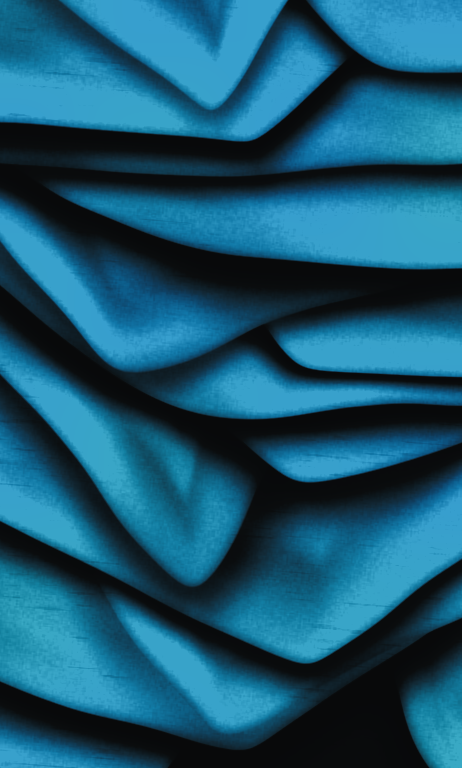
Write a Shadertoy shader that draws this texture.

```glsl
// Crumpled teal silk: overlapping sheets, each ending in a sagging rounded V hem.
// Sheets are laid from bottom to top; a hem darkens what lies below it, and its
// own cloth is lit by distance to the hem. A tone ramp and weave give the colour.

#define FOLDS 15
#define CLOTH_TONE 0.60    // tone of flat cloth
#define RIDGE_GLOW 0.34    // extra light along a hem
#define RIDGE_WIDTH 0.045
#define PLEAT_DEPTH 0.42   // contrast of soft pleats
#define WARP 0.022         // waviness of the hems
#define EDGE 0.0018        // softness of the hem outline
#define WEAVE 0.10         // strength of the thread grain
#define SLUB 0.13          // strength of the dark thick threads

// Lowest point of each hem
const vec2 VERTEX[FOLDS] = vec2[FOLDS](
    vec2(0.22, 0.00), vec2(0.53, 0.06), vec2(0.33, 0.02), vec2(0.28, 0.05),
    vec2(0.41, 0.14), vec2(0.25, 0.24), vec2(0.385, 0.37), vec2(0.25, 0.465),
    vec2(0.385, 0.53), vec2(0.15, 0.53), vec2(0.20, 0.69), vec2(0.30, 0.765),
    vec2(0.32, 0.815), vec2(0.50, 0.915), vec2(0.275, 0.86));

// Rise of the hem to the left and to the right
const vec2 RISE[FOLDS] = vec2[FOLDS](
    vec2(-0.1, 2.0), vec2(4.0, -0.8), vec2(0.33, 0.72), vec2(1.4, 0.55),
    vec2(0.45, 0.75), vec2(1.25, 1.9), vec2(0.9, 0.32), vec2(0.75, 0.12),
    vec2(1.5, -0.02), vec2(1.3, 0.36), vec2(0.55, -0.06), vec2(0.1, 0.1),
    vec2(0.08, 0.85), vec2(0.9, 0.02), vec2(0.8, 1.6));

// Corner radius, shadow reach, shadow depth
const vec3 FINISH[FOLDS] = vec3[FOLDS](
    vec3(0.03, 0.05, 0.9), vec3(0.03, 0.05, 0.9), vec3(0.02, 0.08, 1.0),
    vec3(0.03, 0.05, 0.5), vec3(0.02, 0.05, 0.95), vec3(0.03, 0.05, 0.8),
    vec3(0.03, 0.07, 0.95), vec3(0.08, 0.065, 1.0), vec3(0.02, 0.035, 1.0),
    vec3(0.04, 0.045, 0.75), vec3(0.06, 0.085, 1.0), vec3(0.10, 0.05, 0.9),
    vec3(0.015, 0.055, 1.0), vec3(0.03, 0.06, 0.9), vec3(0.015, 0.04, 0.6));

// Tone ramp: colour and the tone at which it is reached
const vec4 RAMP[7] = vec4[7](
    vec4(0.03, 0.035, 0.04, 0.0), vec4(0.04, 0.05, 0.055, 0.10),
    vec4(0.07, 0.16, 0.21, 0.25), vec4(0.06, 0.25, 0.35, 0.38),
    vec4(0.05, 0.37, 0.51, 0.52), vec4(0.07, 0.49, 0.65, 0.70),
    vec4(0.22, 0.64, 0.79, 0.92));

float hash(vec2 p) {
    vec3 q = fract(p.xyx * 0.1031);
    q += dot(q, q.yzx + 33.33);
    return fract((q.x + q.y) * q.z);
}

float noise(vec2 p) {
    vec2 cell = floor(p), f = fract(p);
    f = f * f * f * (f * (f * 6.0 - 15.0) + 10.0);
    return mix(mix(hash(cell), hash(cell + vec2(1, 0)), f.x),
               mix(hash(cell + vec2(0, 1)), hash(cell + 1.0), f.x), f.y);
}

mat2 rotation(float a) { return mat2(cos(a), sin(a), -sin(a), cos(a)); }

// Signed distance above a hem in x, direction of its slope in y
vec2 hemDistance(vec2 p, vec2 vertex, vec2 rise, float radius) {
    vec2 q = p - vertex;
    float tilt = 0.5 * (rise.y - rise.x), bend = 0.5 * (rise.x + rise.y);
    float arc = sqrt(q.x * q.x + radius * radius);
    float slope = tilt + bend * q.x / arc;
    float len = sqrt(1.0 + slope * slope);
    return vec2(q.y - tilt * q.x - bend * (arc - radius), slope) / len;
}

// Light on a sheet: ridge near the hem, then pleats that follow it
float clothTone(vec2 p, vec2 hem, float seed) {
    float ridge = (hem.x - 0.035) / RIDGE_WIDTH;
    vec2 along = vec2(hem.x * 13.0 + p.x * 2.0, p.x * 4.0 - p.y * 1.5) + seed * 7.3;
    float pleat = 0.7 * noise(along) + 0.3 * noise(rotation(0.5) * along * 2.3);
    float tone = CLOTH_TONE + RIDGE_GLOW * exp(-ridge * ridge);
    tone += PLEAT_DEPTH * (smoothstep(0.15, 0.85, pleat) - 0.5) + 0.06 * hem.y;
    return tone * mix(0.55, 1.0, smoothstep(-0.004, 0.014, hem.x));
}

vec3 rampColor(float tone) {
    vec3 color = RAMP[0].rgb;
    for (int i = 1; i < 7; i++) {
        float t = (tone - RAMP[i - 1].w) / (RAMP[i].w - RAMP[i - 1].w);
        color = mix(color, RAMP[i].rgb, clamp(t, 0.0, 1.0));
    }
    return color;
}

void mainImage(out vec4 fragColor, in vec2 fragCoord) {
    vec2 p = fragCoord / iResolution.y;
    float tone = 0.06;

    // Lay the sheets, shading what is below before covering what is above
    for (int i = 0; i < FOLDS; i++) {
        float seed = float(i);
        vec2 sway = vec2(noise(p * 6.0 + seed * 3.1), noise(p * 6.0 - seed * 5.7)) - 0.5;
        vec2 hem = hemDistance(p + WARP * sway, VERTEX[i], RISE[i], FINISH[i].x);
        float reach = FINISH[i].y * mix(0.6, 1.4, noise(vec2(p.x * 6.0, seed * 2.7)));
        float open = smoothstep(0.1, 1.3, -hem.x / reach);
        tone *= mix(1.0, open, FINISH[i].z);
        tone = mix(tone, clothTone(p, hem, seed), smoothstep(-EDGE, EDGE, hem.x));
    }

    // Thread grain and slubs, fading out in shadow
    vec2 thread = rotation(0.08) * p;
    float grain = noise(thread * vec2(190.0, 480.0)) + noise(thread.yx * vec2(210.0, 430.0)) - 1.0;
    float slub = smoothstep(0.78, 0.95, noise(thread * vec2(22.0, 260.0)));
    slub *= smoothstep(0.45, 0.75, noise(p * 9.0 + 4.0));
    tone *= 1.0 + WEAVE * grain - SLUB * slub;

    // Drift between blue and green in the mid tones
    vec3 color = rampColor(tone);
    float drift = noise(p * 5.0 + 20.0) - 0.5;
    color += vec3(-0.01, -0.05, 0.05) * drift * smoothstep(0.15, 0.5, tone);
    fragColor = vec4(clamp(color, 0.0, 1.0), 1.0);
}
```
